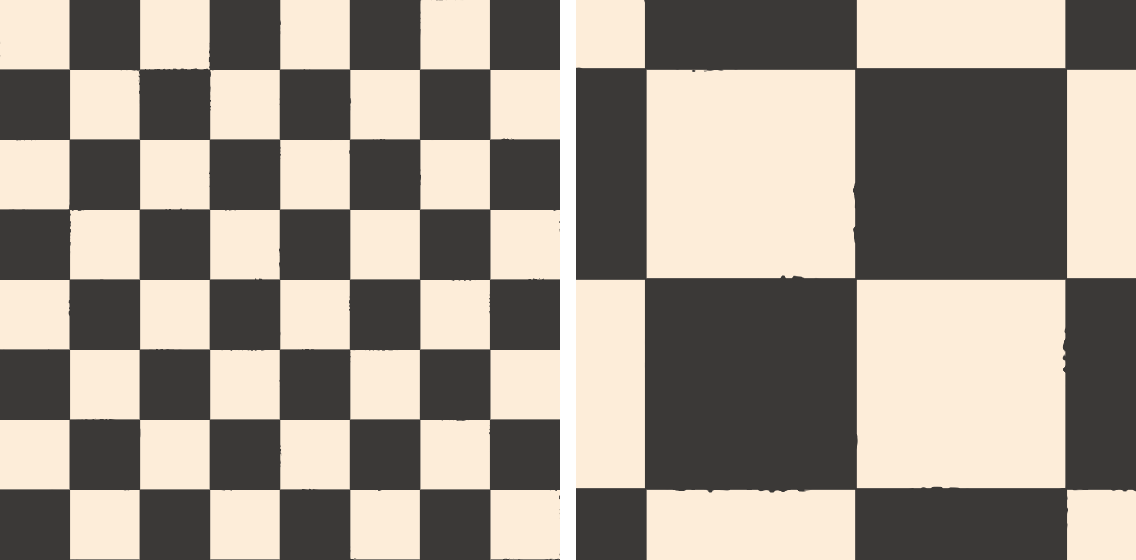
Left, the full canvas; right, a detail of the centre.
A three.js fragment shader for this pattern:

```glsl
// Checkerboard of eight by eight squares, cream on charcoal.
// Each cream square is a box distance, inset a hair so the dark squares join
// at their corners, with sparse tiny nicks of noise along its edges.

varying vec2 vUv;

const vec3 CHARCOAL = vec3(0.23, 0.222, 0.217);
const vec3 CREAM = vec3(0.992, 0.93, 0.85);
const float SQUARES = 8.0;         // squares across and down
const float INSET = 0.0005;        // dark overlap on each cream edge
const float STRETCH = 1.001;       // lets the outer columns reach the sides
const float RISE = 0.0006;         // lifts the board, leaving a dark bottom hairline
const float NICK_DEPTH = 0.0016;   // deepest nick
const float NICK_SCALE = 300.0;    // nicks per canvas width
const float PATCH_SCALE = 22.0;    // worn stretches per canvas width

// Sine-free hash of a lattice point
float hash(vec2 p) {
  vec3 q = fract(vec3(p.xyx) * 0.1031);
  q += dot(q, q.yzx + 33.33);
  return fract((q.x + q.y) * q.z);
}

float valueNoise(vec2 p) {
  vec2 i = floor(p);
  vec2 f = fract(p);
  f = f * f * (3.0 - 2.0 * f);
  float low = mix(hash(i), hash(i + vec2(1.0, 0.0)), f.x);
  float high = mix(hash(i + vec2(0.0, 1.0)), hash(i + vec2(1.0, 1.0)), f.x);
  return mix(low, high, f.y);
}

// Fine nicks, confined to a few worn patches
float nicks(vec2 p) {
  float worn = smoothstep(0.68, 0.85, valueNoise(p * PATCH_SCALE + 7.0));
  float grain = smoothstep(0.4, 0.9, valueNoise(p * NICK_SCALE));
  return NICK_DEPTH * worn * grain;
}

float boxDistance(vec2 p, float halfSize) {
  vec2 d = abs(p) - halfSize;
  return length(max(d, 0.0)) + min(max(d.x, d.y), 0.0);
}

void main() {
  vec2 board = vec2((vUv.x - 0.5) / STRETCH + 0.5, vUv.y - RISE);
  vec2 cell = floor(board * SQUARES);
  vec2 local = (fract(board * SQUARES) - 0.5) / SQUARES;

  // Lower left square is dark, so odd cells are cream
  float isCream = mod(cell.x + cell.y, 2.0);
  float edge = boxDistance(local, 0.5 / SQUARES - INSET) + nicks(vUv);

  // Coverage of the cream square over one screen pixel
  float pixel = max(fwidth(vUv.x), fwidth(vUv.y));
  float cover = isCream * clamp(0.5 - edge / pixel, 0.0, 1.0);

  gl_FragColor = vec4(mix(CHARCOAL, CREAM, cover), 1.0);
}
```
